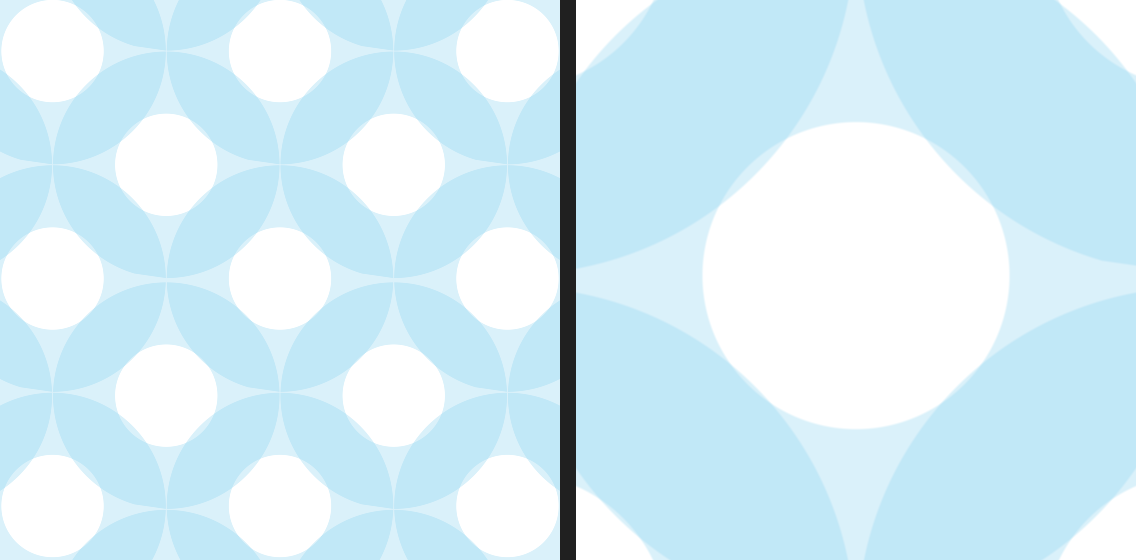
Left: the whole. Right: its middle third, enlarged.
This pattern is drawn by a three.js fragment shader. Its source:

```glsl
varying vec2 vUv;

const vec3 PETAL_BLUE = vec3(0.757, 0.908, 0.969);
const vec3 PALE_BLUE = vec3(0.855, 0.945, 0.980);
const vec3 WHITE = vec3(1.0);

const vec2 MIDDLE = vec2(0.5, 0.5026);  // centre of the central dot
const float STEP = 0.2031;              // half the spacing of dots in a row
const float RING_RADIUS = 0.2023;       // large circles that overlap into petals
const float DOT_RADIUS = 0.0914;
const float LOW_ROW_DROP = 0.006;       // offset of the odd rows below the middle
const float CHORD_ANGLE = 4.57;         // direction of the flattened arc
const float CHORD_DEPTH = 0.990;        // chord distance as a share of the radius
const float SOFTNESS = 0.0009;

float fill(float dist) {
  return 1.0 - smoothstep(-SOFTNESS, SOFTNESS, dist);
}

// Circle with one short arc cut straight
float flattenedCircle(vec2 p, float radius) {
  vec2 cutDirection = vec2(cos(CHORD_ANGLE), sin(CHORD_ANGLE));
  return max(length(p) - radius, dot(p, cutDirection) - radius * CHORD_DEPTH);
}

// Staggered lattice; odd rows move half a period sideways
vec2 dotCentre(float column, float row) {
  float odd = mod(row, 2.0);
  vec2 centre = MIDDLE + STEP * vec2(2.0 * column + odd, row);
  centre.y -= LOW_ROW_DROP * odd * step(row, -0.5);
  return centre;
}

// The four lattice points beyond the corners stay empty
bool isBeyondCorner(vec2 centre) {
  vec2 offset = abs(centre - 0.5);
  return min(offset.x, offset.y) > 0.5;
}

void main() {
  float ringCover = 0.0;
  float dotCover = 0.0;

  for (int j = -3; j <= 3; j++) {
    for (int i = -2; i <= 1; i++) {
      vec2 centre = dotCentre(float(i), float(j));
      if (isBeyondCorner(centre)) continue;
      vec2 p = vUv - centre;
      ringCover += fill(flattenedCircle(p, RING_RADIUS));
      dotCover = max(dotCover, fill(length(p) - DOT_RADIUS));
    }
  }

  // Petals appear where two large circles overlap
  float petal = clamp(ringCover - 1.0, 0.0, 1.0);
  vec3 ground = mix(PALE_BLUE, PETAL_BLUE, petal);
  vec3 dotColour = mix(WHITE, PALE_BLUE, petal);

  gl_FragColor = vec4(mix(ground, dotColour, dotCover), 1.0);
}
```
